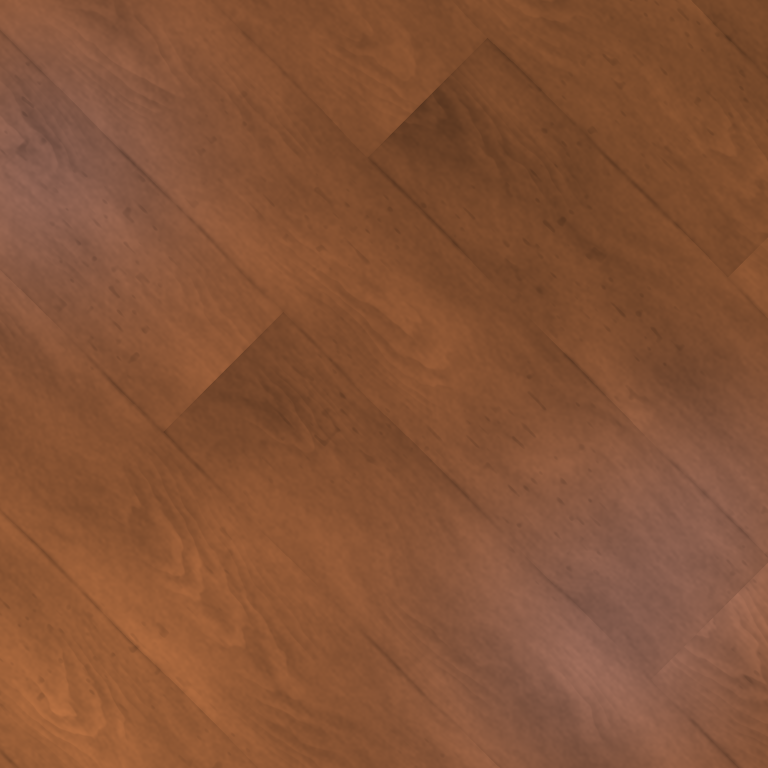
Write a Shadertoy shader that draws this texture.

```glsl
// Diagonal wood plank floor with soft grain, worn dark seams and uneven sheen.

// Layout: boards run from upper left to lower right
const float ROW_WIDTH = 0.3125;    // spacing of seams, measured on x - y
const float ROW_SHIFT = 0.038;
const float BOARD_LENGTH = 1.95;   // measured on x + y
const float JOINTS[7] = float[7](0.3, 0.1, 0.775, 1.733, 0.684, 1.309, 0.2);
const float SEAM_WIDTH = 0.0030;
const float SEAM_DEPTH = 0.17;
const float JOINT_DEPTH = 0.02;
const float JOINT_TONE = 0.17;     // brightness step where two boards meet

// Wood
const vec3 BROWN = vec3(0.526, 0.318, 0.192);
const vec3 ROSY = vec3(0.545, 0.378, 0.320);
const vec3 AMBER = vec3(0.645, 0.395, 0.230);
const vec3 DARK_BROWN = vec3(0.465, 0.285, 0.165);
const float BLOTCH = 0.34;
const float STREAK = 0.13;
const float FIGURE = 0.11;
const float SPECKLE = 0.060;
const float GRIT = 0.045;

float hash(vec2 p) {
    vec3 q = fract(vec3(p.xyx) * 0.1031);
    q += dot(q, q.yzx + 33.33);
    return fract((q.x + q.y) * q.z);
}

float noise(vec2 p) {
    vec2 i = floor(p), f = fract(p);
    f = f * f * (3.0 - 2.0 * f);
    return mix(mix(hash(i), hash(i + vec2(1, 0)), f.x),
               mix(hash(i + vec2(0, 1)), hash(i + vec2(1, 1)), f.x), f.y);
}

float fbm(vec2 p) {
    float sum = 0.0, amp = 0.5;
    for (int i = 0; i < 4; i++) {
        sum += amp * noise(p);
        p = p * 2.03 + 17.3;
        amp *= 0.5;
    }
    return sum / 0.9375;
}

// Round falloff of light around a centre
float glow(vec2 p, vec2 centre, float radius) {
    vec2 d = (p - centre) / radius;
    return exp(-dot(d, d));
}

// Sparse arched growth lines along the heart of the board
float heartFigure(float along, float across, vec2 seed) {
    float c = across - 0.5 + 0.16 * (noise(vec2(along * 3.0, 2.0) + seed) - 0.5);
    float warp = fbm(vec2(along * 7.0, across * 5.0) + seed);
    float ring = fract(along * 9.0 + c * c * 34.0 + warp * 2.4);
    float line = smoothstep(0.1, 0.75, ring) * (1.0 - smoothstep(0.80, 0.95, ring));
    float patches = smoothstep(0.45, 0.72, noise(vec2(along * 4.0, across * 1.5) + seed + 9.0));
    return (line - 0.4) * patches * exp(-c * c * 12.0);
}

// Floor colour; p has its origin at the upper left
vec3 floorColor(vec2 p) {
    float along = p.x + p.y;
    float v = (p.x - p.y + ROW_SHIFT) / ROW_WIDTH;
    v += 0.014 * (noise(vec2(along * 9.0, 40.0)) - 0.5);
    float row = floor(v), across = fract(v);
    float fromJoint = along - JOINTS[int(mod(row + 3.0, 7.0))];
    float board = floor(fromJoint / BOARD_LENGTH);
    float s = fromJoint - board * BOARD_LENGTH;
    vec2 seed = vec2(row * 13.7, board * 29.3) + 60.0;

    // Broad light and colour drift across the room
    vec3 col = mix(BROWN, DARK_BROWN, 0.9 * glow(p, vec2(0.95, 0.0), 0.55));
    float rosy = 0.95 * glow(p, vec2(0.05, 0.22), 0.20)
               + 0.90 * glow(p, vec2(0.78, 0.84), 0.22)
               + 0.50 * glow(p, vec2(0.95, 0.65), 0.16);
    col = mix(col, ROSY, clamp(rosy, 0.0, 1.0));
    col = mix(col, AMBER, 0.85 * glow(p, vec2(0.04, 0.97), 0.34));

    // Boards alternate between a darker and a lighter start
    float odd = mod(row, 2.0);
    float fade = mix(0.55, 1.0, smoothstep(0.9, 0.4, abs(across - 0.45) * 2.0));
    float tone = mix(0.5, -fade, odd) * exp(-s * 3.5);
    tone += 0.35 * odd * exp(-(BOARD_LENGTH - s) * 4.0);
    float shade = 1.0 + JOINT_TONE * tone;

    // Blotches, long streaks and arches
    shade += BLOTCH * (fbm(vec2(along * 3.2, across * 2.6) + seed) - 0.5);
    float wave = 0.4 * noise(vec2(along * 5.0, across * 2.0) + seed);
    shade += STREAK * (fbm(vec2(along * 6.0, (across + wave) * 13.0) + seed) - 0.5);
    shade += FIGURE * heartFigure(along, across, seed);

    // Fine grit and scattered pores
    shade += SPECKLE * (noise(vec2(along * 75.0, v * 50.0) + 300.0) - 0.5);
    shade += GRIT * (noise(p * 230.0 + 700.0) - 0.5);
    float pores = noise(vec2(along * 50.0, v * 32.0) + 500.0);
    float poreZone = smoothstep(0.4, 0.7, noise(p * 7.0 + 90.0));
    shade -= 0.10 * poreZone * smoothstep(0.78, 0.97, pores);

    // Seams survive only in stretches; board ends stay faint
    float seamDist = min(across, 1.0 - across) * ROW_WIDTH * 0.7071;
    float jointDist = min(s, BOARD_LENGTH - s) * 0.7071;
    float seamRow = floor(v + 0.5) * 5.0 + 80.0;
    float wear = smoothstep(0.25, 0.8, noise(vec2(along * 8.0, seamRow)));
    wear *= mix(0.4, 1.0, noise(vec2(along * 45.0, seamRow + 2.0)));
    shade -= SEAM_DEPTH * (0.12 + wear) * exp(-pow(seamDist / SEAM_WIDTH, 2.0));
    shade -= JOINT_DEPTH * exp(-pow(jointDist / SEAM_WIDTH, 2.0));
    return col * shade;
}

void mainImage(out vec4 fragColor, in vec2 fragCoord) {
    // Four samples per pixel smooth the board edges
    vec3 sum = vec3(0.0);
    for (int i = 0; i < 4; i++) {
        vec2 offset = vec2(i % 2, i / 2) * 0.5 - 0.25;
        vec2 p = (fragCoord + offset) / iResolution.y;
        sum += floorColor(vec2(p.x, 1.0 - p.y));
    }
    fragColor = vec4(sum * 0.25, 1.0);
}
```
